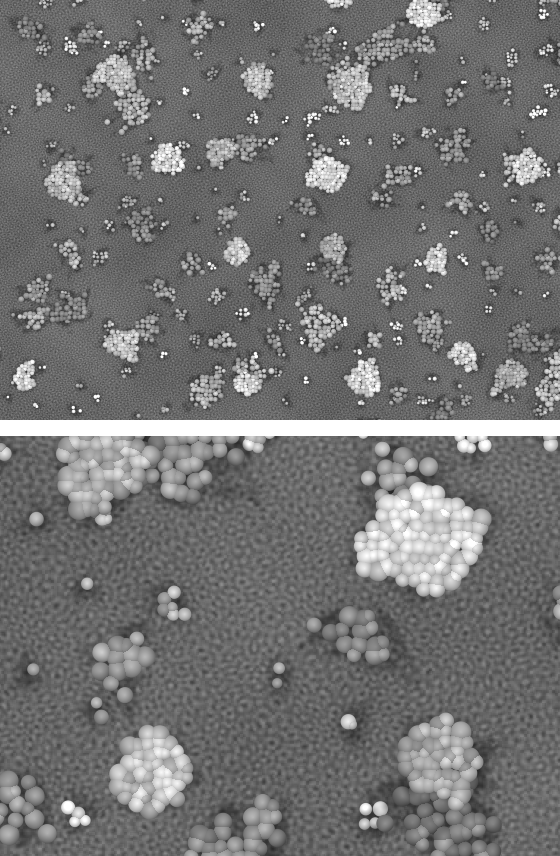
Top, the full canvas; bottom, a detail of the centre.
Write a WebGL 2 fragment shader that draws this texture.

```glsl
#version 300 es
precision highp float;
// Grey micrograph of powder: clumps of rounded grains scattered on a wrinkled film.
// Jittered cells place the clumps, cellular noise packs grains into each clump,
// and layered sines draw the fine wrinkles and the soft blotches of the film.
uniform vec2 u_resolution;
out vec4 fragColor;

// Lengths are in canvas heights.
struct Powder {
  float cell, fill;            // spacing of clumps, share of occupied cells
  float minRadius, maxRadius;
  float stretch, rough;        // elongation and raggedness of the outline
  float grain, packing;        // grain spacing, grain radius over spacing
  float darkTone, lightTone;
  float seed;
};

vec2 hash2(vec2 p) {
  vec3 q = fract(p.xyx * vec3(0.1031, 0.1030, 0.0973));
  q += dot(q, q.yzx + 33.33);
  return fract((q.xx + q.yz) * q.zy);
}

mat2 rotation(float a) {
  float c = cos(a), s = sin(a);
  return mat2(c, s, -s, c);
}

// Smooth irregular bumps from -1 to 1
float lumps(vec2 p) {
  return sin(p.x + 1.7 * sin(0.6 * p.y)) * sin(p.y - 1.5 * sin(0.7 * p.x + 1.0));
}

// Labyrinth of wrinkles: equal waves in many directions, gently warped
float wrinkles(vec2 p, float frequency) {
  vec2 q = p + 0.004 * vec2(lumps(p * 45.0), lumps(p.yx * 52.0 + 4.0));
  float sum = 0.0;
  for (int i = 0; i < 7; i++) {
    float a = float(i) * 0.449 + 0.2;
    float k = frequency * (0.85 + 0.3 * fract(float(i) * 0.618));
    sum += sin(k * dot(q, vec2(cos(a), sin(a))) + float(i * i) + 2.0 * lumps(p * 30.0 + float(i)));
  }
  return sum / 1.87;
}

float film(vec2 p) {
  float blotch = 0.6 * lumps(p * 9.0 + 2.0) + 0.4 * lumps(p * 23.0 + 7.0);
  float speckle = hash2(floor(p * 400.0)).x - 0.5;
  return 0.408 + 0.036 * blotch + 0.034 * wrinkles(p, 960.0) + 0.07 * speckle;
}

// Depth inside the nearest clump (x, negative outside) and its tone (y)
vec2 clump(vec2 p, Powder s) {
  vec2 best = vec2(-1.0, 0.0);
  vec2 base = floor(p / s.cell);
  for (int j = -1; j <= 1; j++)
  for (int i = -1; i <= 1; i++) {
    vec2 id = base + vec2(i, j);
    vec2 kind = hash2(id + s.seed + 97.3);
    if (kind.x > s.fill) continue;
    vec2 place = hash2(id + s.seed);
    vec2 shape = hash2(id + s.seed + 51.7);
    float radius = mix(s.minRadius, s.maxRadius, shape.y * shape.y);
    vec2 q = p - (id + 0.5 + 0.7 * (place - 0.5)) * s.cell;
    q = rotation(6.283 * shape.x) * q;
    q.x /= mix(1.0, s.stretch, kind.y);
    q.y += (place.x - 0.5) * q.x * q.x / radius;
    vec2 u = q / radius + 20.0 * place;
    float ragged = 0.65 * lumps(u * 2.4) + 0.35 * lumps(u * 5.5 + 3.0);
    float depth = radius * (1.0 + s.rough * ragged) - length(q);
    float tone = mix(s.darkTone, s.lightTone, fract(7.0 * shape.y + 3.0 * kind.y));
    if (depth > best.x) best = vec2(depth, tone);
  }
  return best;
}

// Lays one kind of powder over the colour below it
float addPowder(float below, vec2 p, Powder s, float pixel) {
  float depth = clump(p, s).x;
  if (depth < -4.0 * s.grain) return below;

  // Contact shadow and dark gaps
  below *= mix(1.0, 0.62, smoothstep(-1.3 * s.grain, 0.7 * s.grain, depth));

  // Highest grain among those centred inside a clump
  float top = 0.0, tone = 0.0, slope = 0.0, size = s.grain;
  vec2 base = floor(p / s.grain);
  for (int j = -1; j <= 1; j++)
  for (int i = -1; i <= 1; i++) {
    vec2 id = base + vec2(i, j);
    vec2 h = hash2(id + s.seed * 3.0);
    vec2 centre = (id + 0.5 + 0.7 * (h - 0.5)) * s.grain;
    vec2 body = clump(centre, s);
    if (body.x < 0.0) continue;
    float r = s.packing * s.grain * mix(0.75, 1.1, h.x);
    float height = 1.0 - length(p - centre) / r;
    if (height > top) {
      top = height;
      size = r;
      slope = dot(p - centre, vec2(-0.4, 0.9)) / r;
      tone = body.y * mix(0.84, 1.14, h.y);
    }
  }
  float shade = tone * (0.6 + 0.55 * sqrt(top)) + 0.08 * slope + 0.05 * lumps(p * 190.0);
  return mix(below, shade, smoothstep(0.0, 1.3 * pixel / size, top));
}

void main() {
  vec2 p = gl_FragCoord.xy / u_resolution.y;
  float pixel = 1.0 / u_resolution.y;

  Powder crumbs = Powder(0.07, 0.62, 0.005, 0.015, 1.7, 0.5, 0.0085, 0.72, 0.58, 0.98, 11.0);
  Powder loose = Powder(0.14, 0.72, 0.017, 0.038, 1.8, 0.62, 0.0108, 0.76, 0.50, 0.72, 37.0);
  Powder compact = Powder(0.23, 0.66, 0.026, 0.047, 1.4, 0.26, 0.0082, 1.02, 0.62, 0.84, 73.0);

  float grey = film(p);
  grey = addPowder(grey, p, crumbs, pixel);
  grey = addPowder(grey, p, loose, pixel);
  grey = addPowder(grey, p, compact, pixel);
  fragColor = vec4(vec3(clamp(grey, 0.0, 1.0)), 1.0);
}
```
